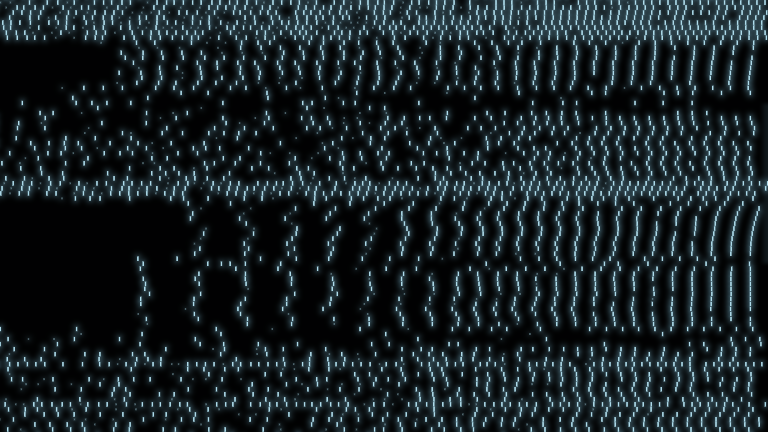
Write a Shadertoy shader that draws this background.

```glsl
// A raster of glowing spike trains: aligned columns at the right loosen toward the left, between busy bands.
#define ROWS 86.0
#define FRONT 1.737
#define SLOW_PERIOD 0.0451
#define MIXED_PERIOD 0.0335
#define FAST_PERIOD 0.0187
#define SPIKE_SIZE vec2(0.0016, 0.0050)
#define GLOW_RADIUS 0.025
#define GLOW_GAIN 0.24
#define BACKGROUND vec3(0.003, 0.005, 0.006)
#define GLOW_TINT vec3(0.50, 0.74, 0.84)
#define CORE_TINT vec3(0.68, 0.86, 0.92)

struct Train { float period, chirp, jitter, lean, quiet, busy, gap, start; };

float hash(vec2 p) {
    vec3 q = fract(p.xyx * vec3(0.1031, 0.1030, 0.0973));
    q += dot(q, q.yzx + 33.33);
    return fract((q.x + q.y) * q.z);
}

// One-dimensional gradient noise
float gradientNoise(float x) {
    float i = floor(x), f = x - i;
    float a = (hash(vec2(i, 7.0)) * 2.0 - 1.0) * f;
    float b = (hash(vec2(i + 1.0, 7.0)) * 2.0 - 1.0) * (f - 1.0);
    return 2.0 * mix(a, b, f * f * f * (f * (f * 6.0 - 15.0) + 10.0));
}

float band(float y, float low, float high) {
    return smoothstep(low - 0.008, low + 0.008, y)
         * (1.0 - smoothstep(high - 0.008, high + 0.008, y));
}

float rowLine(float y, float level) {
    return step(abs(y - level), 0.0058);
}

// Firing habits of the row at height y
Train trainAt(float row) {
    float y = (row + 0.5) / ROWS;
    float upper = band(y, 0.795, 0.900);
    float middle = band(y, 0.400, 0.532);
    float lower = band(y, 0.240, 0.382);
    float steady = rowLine(y, 0.551);
    float lines = max(steady, max(rowLine(y, 0.156), rowLine(y, 0.061)));

    Train t;
    t.quiet = upper + middle + lower;
    t.busy = max(lines, band(y, 0.908, 1.1) + band(y, 0.543, 0.585));
    t.gap = band(y, 0.740, 0.792) + band(y, 0.198, 0.236) + band(y, 0.382, 0.400);
    t.start = 0.28 * upper + 0.43 * middle + 0.31 * lower;
    t.chirp = 0.001 + 0.1 * (middle + lower);
    t.jitter = mix(mix(0.60, 0.20, t.quiet), 0.35, t.busy) * (1.0 - steady);

    // Slow bands bend forward where they meet the busy ones
    float bend = clamp((y - 0.41) / 0.12, 0.0, 1.0);
    t.lean = middle * 0.025 * bend * bend + upper * 0.14 * (y - 0.84)
           + (1.0 - t.quiet) * 0.03 * gradientNoise(y * 22.0);

    float detune = 0.025 * gradientNoise(row * 0.27) + 0.010 * (hash(vec2(row, 3.0)) - 0.5);
    float period = mix(mix(MIXED_PERIOD, SLOW_PERIOD, t.quiet), FAST_PERIOD, t.busy);
    t.period = period * (1.0 + detune * (1.0 - steady));
    return t;
}

// Distance behind the front, in periods, and its inverse
float ageOf(float k, float chirp) {
    float late = max(k - 14.0, 0.0);
    return k + chirp * late * late;
}

float indexOf(float age, float chirp) {
    float late = max(age - 14.0, 0.0);
    return min(age, 14.0) + (sqrt(1.0 + 4.0 * chirp * late) - 1.0) / (2.0 * chirp);
}

// Chance that a spike is present at x
float presence(Train t, float x) {
    float mixedChance = mix(0.48, 0.84, smoothstep(0.3, 1.5, x));
    float chance = mix(mixedChance, 0.94, t.quiet);
    chance = mix(chance, 0.90, t.busy);
    chance = mix(chance, 0.30 - 0.15 * smoothstep(0.8, 1.2, x), t.gap * (1.0 - t.quiet));
    float awake = smoothstep(t.start - 0.04, t.start + 0.04, x);
    return chance * mix(1.0, awake, t.quiet);
}

void mainImage(out vec4 fragColor, in vec2 fragCoord) {
    float pixel = 1.0 / iResolution.y;
    vec2 p = fragCoord * pixel;
    p.x *= 1.77778 * iResolution.y / iResolution.x;
    float glow = 0.0, core = 0.0;

    // Gather the spikes of nearby rows
    for (int j = -2; j <= 2; j++) {
        float row = floor(p.y * ROWS) + float(j);
        Train t = trainAt(row);
        float nearest = round(indexOf((FRONT + t.lean - p.x) / t.period, t.chirp));
        for (int i = -1; i <= 1; i++) {
            float k = nearest + float(i);
            float x = FRONT + t.lean - t.period * ageOf(k, t.chirp);
            float loose = 1.0 - smoothstep(0.7, 1.7, x);
            float chance = presence(t, x);
            vec2 id = vec2(k + 50.0, row + 10.0);
            x += (hash(id) - 0.5) * t.period * t.jitter * loose;
            if (hash(id + 171.0) > chance || x > FRONT + 0.025 + 0.015 * t.busy) continue;

            // Some spikes are short and faint
            float faint = step(hash(id + 313.0), 0.22 * loose);
            vec2 size = SPIKE_SIZE * vec2(1.0, 1.0 - 0.6 * faint);
            vec2 q = abs(p - vec2(x, (row + 0.5) / ROWS)) - size;
            float d = length(max(q, 0.0)) + min(max(q.x, q.y), 0.0);
            float power = 1.0 - 0.6 * faint;
            float halo = max(1.0 - max(d, 0.0) / GLOW_RADIUS, 0.0);
            glow += power * halo * halo * halo;
            core = max(core, power * (1.0 - smoothstep(-0.5 * pixel, 0.6 * pixel, d)));
        }
    }

    // Soft light at the right border
    float border = smoothstep(1.755, 1.778, p.x) * band(p.y, 0.39, 0.76);
    vec3 color = BACKGROUND + GLOW_TINT * (1.0 - exp(-GLOW_GAIN * glow) + 0.12 * border);
    fragColor = vec4(mix(color, CORE_TINT, core), 1.0);
}
```
